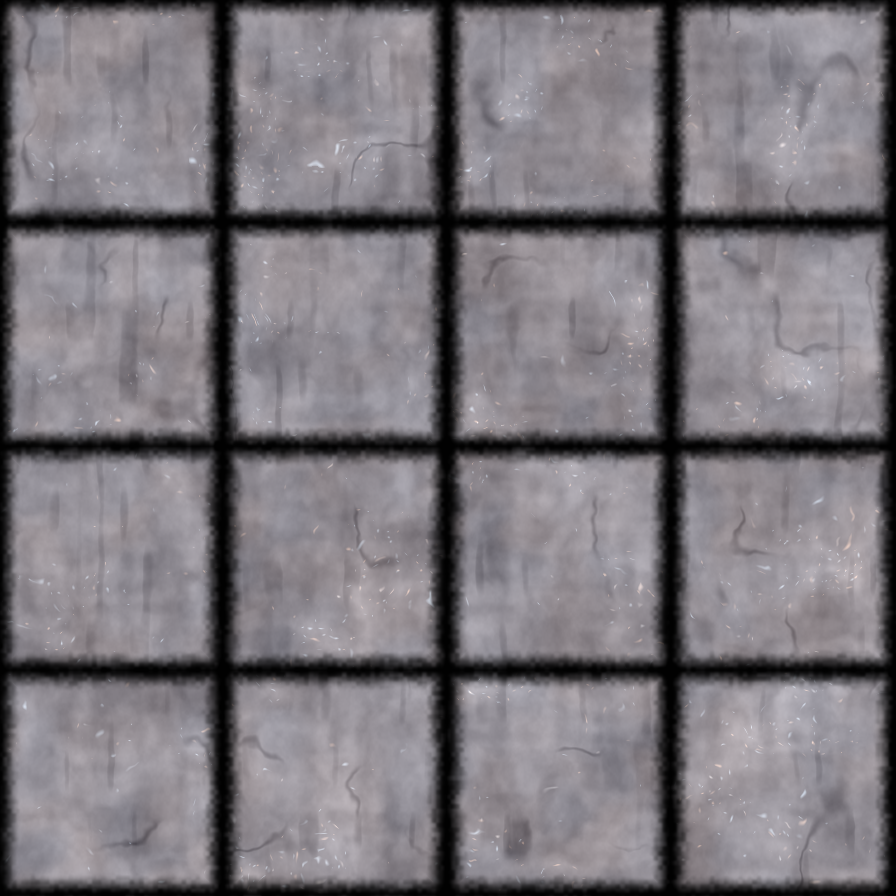
This texture is drawn by a WebGL 2 fragment shader. Its source:

```glsl
#version 300 es
precision highp float;
// Four by four grey marble tiles with soft black joints, cloudy streaks, cracks and glinting flecks.

uniform vec2 u_resolution;
out vec4 fragColor;

float hash(vec2 cell, float seed) {
    uvec3 v = uvec3(ivec3(vec3(cell, seed))) * uvec3(1597u, 7919u, 3571u);
    uint h = (v.x ^ (v.y << 7u) ^ (v.z << 13u)) * 2654435769u;
    h = (h ^ (h >> 15u)) * 2246822519u;
    h = (h ^ (h >> 13u)) * 3266489917u;
    return float((h ^ (h >> 16u)) >> 8u) / 16777216.0;
}

// Value noise that wraps after one canvas; period is in cells.
float noise(vec2 uv, vec2 period, float seed) {
    vec2 p = uv * period;
    vec2 i = floor(p), f = p - i;
    f = f * f * f * (f * (f * 6.0 - 15.0) + 10.0);
    vec2 a = mod(i, period), b = mod(i + 1.0, period);
    return mix(mix(hash(a, seed), hash(vec2(b.x, a.y), seed), f.x),
               mix(hash(vec2(a.x, b.y), seed), hash(b, seed), f.x), f.y);
}

float fbm(vec2 uv, vec2 period, float seed) {
    float sum = 0.0, amplitude = 0.5;
    for (int k = 0; k < 4; k++) {
        sum += amplitude * noise(uv, period, seed + float(k));
        period *= 2.0;
        amplitude *= 0.55;
    }
    return sum / 1.01;
}

// Small slanted glints: one possible fleck per cell, warm, white or bluish.
vec3 flecks(vec2 uv, float cells, float density, float seed) {
    vec2 p = uv * cells;
    vec2 id = mod(floor(p), cells);
    vec2 center = 0.35 + 0.3 * vec2(hash(id, seed), hash(id, seed + 1.0));
    float angle = 6.283 * hash(id, seed + 2.0);
    vec2 axis = vec2(cos(angle), sin(angle));
    vec2 d = fract(p) - center;
    float r = length(vec2(dot(d, axis), 1.9 * dot(d, vec2(-axis.y, axis.x))));
    float size = mix(0.18, 0.35, hash(id, seed + 3.0));
    float glow = 1.0 - smoothstep(0.0, size, r);
    float present = step(hash(id, seed + 4.0), density);
    float tint = hash(id, seed + 5.0);
    vec3 color = mix(vec3(1.0, 0.72, 0.5), vec3(0.75, 0.92, 1.0), smoothstep(0.25, 0.6, tint));
    return color * glow * present * (0.3 + 0.7 * hash(id, seed + 6.0));
}

void main() {
    vec2 uv = gl_FragCoord.xy / u_resolution;
    vec2 grid = uv * 4.0 - vec2(-0.006, 0.008);
    vec2 tile = mod(floor(grid), 4.0);
    vec2 local = fract(grid);
    float seed = 40.0 * (tile.x + 4.0 * tile.y) + 20.0;

    // Warped coordinates make the stone irregular.
    vec2 warp = vec2(fbm(uv, vec2(16.0), seed), fbm(uv, vec2(16.0), seed + 5.0)) - 0.5;
    vec2 q = uv + 0.045 * warp;

    // Clouds, vertical streaks and faint level scratches.
    float clouds = fbm(q, vec2(13.0), seed + 10.0) - 0.5;
    float grain = fbm(uv + 0.01 * warp, vec2(70.0, 56.0), seed + 14.0) - 0.5;
    float streaks = noise(uv + 0.012 * warp, vec2(64.0, 11.0), seed + 18.0) - 0.5;
    float scratches = noise(uv + 0.012 * warp, vec2(18.0, 90.0), seed + 19.0) - 0.5;
    float shade = 0.25 * clouds + 0.11 * grain + 0.065 * streaks + 0.045 * scratches;
    shade += 0.025 * (hash(tile, 7.0) - 0.5);

    // Thin broken cracks follow the mid level of the noise.
    float ridge = abs(noise(q, vec2(14.0, 9.0), seed + 20.0) - 0.5);
    float broken = smoothstep(0.48, 0.75, noise(uv, vec2(17.0), seed + 21.0));
    shade -= 0.12 * broken * (1.0 - smoothstep(0.0, 0.055, ridge));
    float gash = smoothstep(0.8, 0.97, noise(uv + 0.01 * warp, vec2(80.0, 14.0), seed + 22.0));
    shade -= 0.07 * gash;

    vec3 stone = vec3(0.582, 0.562, 0.588) + shade;
    float hue = noise(q, vec2(22.0), seed + 23.0) - 0.5;
    stone += hue * vec3(0.025, 0.0, -0.02);

    // Flecks gather in patches, mostly in the lower part of each tile.
    float patches = noise(q, vec2(17.0), seed + 24.0) + 0.18 * (0.5 - local.y);
    float density = 0.03 + 0.6 * smoothstep(0.6, 0.95, patches);
    stone += 0.3 * flecks(q, 58.0, density, seed + 25.0);
    stone += 0.24 * flecks(q, 92.0, density, seed + 32.0);
    stone += 0.05 * smoothstep(0.65, 0.95, patches);

    // Soft joints with a ragged rim, a little wider upright than level.
    vec2 edge = min(local, 1.0 - local);
    edge += vec2(-0.004, 0.003);
    float corner = length(max(0.06 - edge, 0.0));
    float rim = mix(min(edge.x, edge.y), 0.06 - corner, step(0.001, corner));
    float ragged = noise(uv, vec2(190.0), 3.0) - 0.5;
    float wavy = noise(uv, vec2(60.0), 4.0) - 0.5;
    rim += 0.016 * ragged + 0.012 * wavy;
    float light = smoothstep(-0.002, 0.094, rim);

    vec3 color = mix(vec3(0.005), stone, light);
    fragColor = vec4(clamp(color, 0.0, 1.0), 1.0);
}
```
